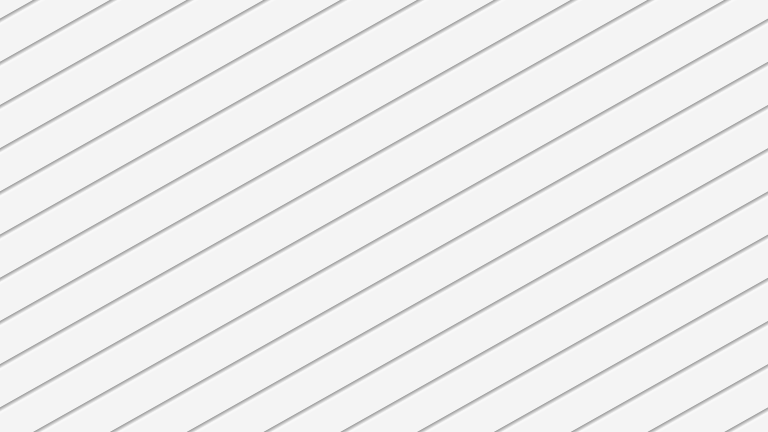
Reproduce this pattern procedurally as a WebGL 1 fragment shader.

```glsl
precision highp float;
// Pale panel crossed by thin rising diagonal grooves, each with a soft shadow and a faint lit lip below.

uniform vec2 u_resolution;

#define REPEATS 10.0        // whole grooves across and down
#define PHASE 0.57          // offset of the groove edge within a repeat
#define SHADOW_WIDTH 0.0092 // widths are fractions of the canvas height
#define LIP_WIDTH 0.007
#define LIP_STRENGTH 0.45
#define PAPER vec3(0.957)
#define SHADE vec3(0.59)
#define LIGHT vec3(1.0)

// Signed distance below the nearest groove edge, in canvas heights.
float distanceBelowGroove(vec2 uv, float aspect) {
  float cell = fract(PHASE - REPEATS * (uv.y - uv.x) + 0.5) - 0.5;
  return cell / (REPEATS * length(vec2(1.0 / aspect, 1.0)));
}

void main() {
  vec2 uv = gl_FragCoord.xy / u_resolution;
  float aspect = u_resolution.x / u_resolution.y;
  float softness = 0.6 / u_resolution.y;
  float below = distanceBelowGroove(uv, aspect);

  // Crisp upper edge, with the shadow fading downwards
  float edge = smoothstep(-softness, softness, below);
  float shadow = edge * clamp(1.0 - below / SHADOW_WIDTH, 0.0, 1.0);

  // Faint highlight where the shadow ends
  float lipOffset = (below - SHADOW_WIDTH) / LIP_WIDTH;
  float lip = smoothstep(-0.2, 0.2, lipOffset) * (1.0 - smoothstep(0.2, 1.0, lipOffset));

  vec3 color = mix(PAPER, LIGHT, LIP_STRENGTH * lip);
  color = mix(color, SHADE, shadow);
  gl_FragColor = vec4(color, 1.0);
}
```
